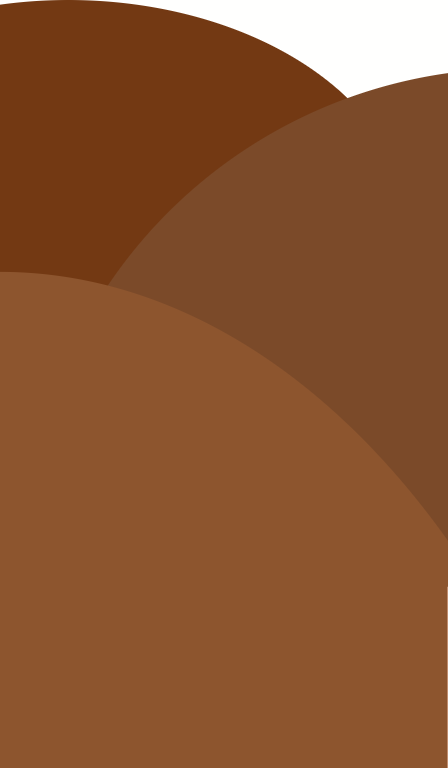
A WebGL 2 fragment shader for this background:

```glsl
#version 300 es
precision highp float;
// Three overlapping brown hills, cut from large ellipses, under a white sky.

#define SKY vec3(1.0, 1.0, 0.995)
#define BACK_BROWN vec3(0.451, 0.224, 0.075)
#define MIDDLE_BROWN vec3(0.482, 0.290, 0.161)
#define FRONT_BROWN vec3(0.553, 0.333, 0.180)
#define RIM_TONE vec3(0.76, 0.56, 0.44)
#define RIM_WIDTH 0.0022
#define RIM_TOP 0.236

uniform vec2 u_resolution;
out vec4 fragColor;

// Antialiased coverage of an ellipse; center and radii are canvas fractions.
float hill(vec2 uv, vec2 center, vec2 radii) {
    vec2 q = (uv - center) / radii;
    vec2 gradient = 2.0 * q / (radii * u_resolution);
    float pixelDistance = (dot(q, q) - 1.0) / max(length(gradient), 1e-6);
    return clamp(0.5 - pixelDistance, 0.0, 1.0);
}

void main() {
    vec2 uv = gl_FragCoord.xy / u_resolution;

    // Hills, from far to near
    vec3 color = SKY;
    color = mix(color, BACK_BROWN, hill(uv, vec2(0.1525, 0.699), vec2(0.762, 0.301)));
    color = mix(color, MIDDLE_BROWN, hill(uv, vec2(1.1525, 0.274), vec2(1.097, 0.637)));
    color = mix(color, FRONT_BROWN, hill(uv, vec2(0.0, -0.725), vec2(1.498, 1.371)));

    // Thin pale rim at the lower right border
    vec2 rim = (vec2(uv.x - 1.0 + RIM_WIDTH, RIM_TOP - uv.y)) * u_resolution + 0.5;
    rim = clamp(rim, 0.0, 1.0);
    color = mix(color, RIM_TONE, rim.x * rim.y);

    fragColor = vec4(color, 1.0);
}
```
